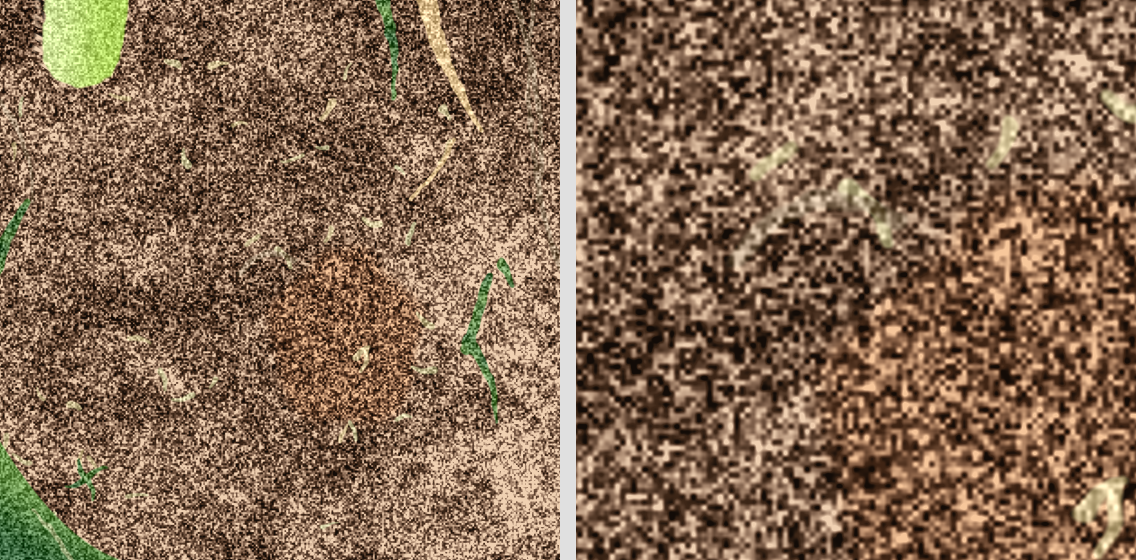
Left, the full canvas; right, a detail of the centre.
This texture is drawn by a three.js fragment shader. Its source:

```glsl
// Grainy brown garden soil with a smooth clod, leaves, grass and scattered chaff.
// Layered noise goes through a colour ramp; tapered curves form the plants,
// and one fine grain roughens everything.
varying vec2 vUv;

const vec3 DARK_SOIL = vec3(0.24, 0.15, 0.09);
const vec3 BROWN = vec3(0.47, 0.35, 0.27);
const vec3 TAN = vec3(0.68, 0.55, 0.45);
const vec3 PALE = vec3(0.94, 0.82, 0.7);
const vec3 LIME = vec3(0.68, 0.83, 0.36);
const vec3 LEAF_PALE = vec3(0.84, 0.92, 0.62);
const vec3 GREEN = vec3(0.42, 0.59, 0.3);
const vec3 DEEP_GREEN = vec3(0.2, 0.38, 0.22);
const vec3 STRAW = vec3(0.87, 0.75, 0.56);
const vec3 CHAFF = vec3(0.76, 0.75, 0.58);
const vec3 ROOT = vec3(0.62, 0.54, 0.44);

float hash(vec2 p) {
  vec3 q = fract(p.xyx * 0.1031);
  q += dot(q, q.yzx + 33.33);
  return fract((q.x + q.y) * q.z);
}

float noise(vec2 p) {
  vec2 i = floor(p), f = fract(p);
  f = f * f * (3.0 - 2.0 * f);
  return mix(mix(hash(i), hash(i + vec2(1, 0)), f.x),
             mix(hash(i + vec2(0, 1)), hash(i + vec2(1, 1)), f.x), f.y);
}

// Layered noise centred on zero.
float fbm(vec2 p) {
  float sum = 0.0, amp = 0.48;
  for (int i = 0; i < 5; i++) {
    sum += amp * (noise(p) - 0.5);
    p = mat2(1.6, 1.2, -1.2, 1.6) * p + 7.3;
    amp *= 0.55;
  }
  return sum;
}

float cover(float d, float soft) { return 1.0 - smoothstep(-soft, soft, d); }

float spot(vec2 p, float x, float y, float rx, float ry) {
  return 1.0 - smoothstep(0.2, 1.0, length((p - vec2(x, y)) / vec2(rx, ry)));
}

// Distance to a segment whose half width runs from w0 to w1.
float taper(vec2 p, vec2 a, vec2 b, float w0, float w1) {
  vec2 ab = b - a;
  float t = clamp(dot(p - a, ab) / dot(ab, ab), 0.0, 1.0);
  return length(p - a - ab * t) - mix(w0, w1, t);
}

// Mask of a tapered curve from a to b, bowed sideways by bend.
float blade(vec2 p, vec2 a, vec2 b, float bend, float w0, float w1) {
  vec2 side = vec2(a.y - b.y, b.x - a.x) * bend, last = a;
  float d = 1.0, w = w0;
  for (int i = 1; i <= 6; i++) {
    float t = float(i) / 6.0, wNext = mix(w0, w1, t);
    vec2 next = mix(a, b, t) + side * 4.0 * t * (1.0 - t);
    d = min(d, taper(p, last, next, w, wNext));
    last = next;
    w = wNext;
  }
  return cover(d, 0.0018);
}

vec3 soilRamp(float t) {
  vec3 c = mix(DARK_SOIL * 0.3, DARK_SOIL, smoothstep(-0.1, 0.16, t));
  c = mix(c, BROWN, clamp((t - 0.16) / 0.24, 0.0, 1.0));
  c = mix(c, TAN, clamp((t - 0.4) / 0.2, 0.0, 1.0));
  return mix(c, PALE, clamp((t - 0.6) / 0.25, 0.0, 1.0));
}

vec3 soil(vec2 p, float grain) {
  float sun = smoothstep(0.66, 0.95, p.x + 0.25 * fbm(p * 9.0)) * cover(p.y - 0.61, 0.11);
  float shade = spot(p, 0.46, 0.42, 0.12, 0.26) + spot(p, 0.34, 0.67, 0.13, 0.12)
              + spot(p, 0.9, 0.88, 0.11, 0.18) + spot(p, 0.03, 0.97, 0.09, 0.09);
  float glow = spot(p, 0.06, 0.8, 0.17, 0.16) + spot(p, 0.5, 0.98, 0.2, 0.08);
  float tone = 0.42 + 0.55 * fbm(p * 11.0) + 0.5 * fbm(p * 38.0) * (0.6 + sun);
  tone += 0.19 * sun + 0.12 * glow - 0.13 * shade;
  // Five-sided clod with an even surface.
  vec2 q = (p - vec2(0.618, 0.395)) / vec2(0.93, 1.1);
  float rim = length(q) - 0.143 - 0.009 * cos(5.0 * atan(q.x, q.y)) - 0.03 * fbm(p * 18.0);
  float clod = cover(rim, 0.012);
  tone = mix(tone, 0.43 + 0.2 * fbm(p * 20.0), clod * 0.9);
  return soilRamp(tone + grain) * mix(vec3(1), vec3(1.03, 0.95, 0.87), clod);
}

// Small husks at random places and angles, fewer in the lower right.
vec3 scatterChaff(vec3 c, vec2 p, float grain) {
  for (int i = 0; i < 40; i++) {
    vec2 k = vec2(float(i) * 3.7, 1.0);
    vec2 at = vec2(hash(k), 0.06 + 0.88 * hash(k + 2.0));
    at.x *= 0.68 + 0.25 * at.y;
    float angle = 6.283 * hash(k + 4.0), wide = mix(0.003, 0.007, hash(k + 6.0));
    vec2 arm = vec2(cos(angle), sin(angle)) * mix(0.01, 0.021, hash(k + 8.0));
    vec3 tint = mix(CHAFF, STRAW, hash(k + 10.0) * 0.7) + grain * 0.5;
    c = mix(c, tint, 0.92 * blade(p, at - arm, at + arm, 0.08, wide, wide * 0.5));
  }
  return c;
}

void main() {
  vec2 p = vUv, w = p + 0.006 * (vec2(noise(p * 65.0), noise(p * 65.0 + 40.0)) - 0.5);
  float grain = 0.95 * (noise(p * 310.0) - 0.5) + 0.38 * (noise(p * 170.0 + 31.0) - 0.5);
  vec3 c = scatterChaff(soil(p, grain), w, grain);

  // Dry roots, a curled larva and straw.
  float root = blade(w, vec2(0.91, 1.02), vec2(0.962, 0.64), 0.06, 0.005, 0.004);
  root = max(root, blade(w, vec2(0.955, 1.02), vec2(1.0, 0.52), -0.06, 0.003, 0.005));
  root = max(root, blade(w, vec2(0.0, 0.82), vec2(0.06, 0.64), 0.08, 0.005, 0.003));
  root = max(root, blade(w, vec2(0.43, 0.51), vec2(0.525, 0.535), 0.25, 0.005, 0.005));
  c = mix(c, ROOT + grain * 0.7, root * 0.75);
  float straw = blade(w, vec2(0.757, 1.02), vec2(0.86, 0.768), -0.05, 0.018, 0.004);
  straw = max(straw, blade(w, vec2(0.81, 0.75), vec2(0.735, 0.645), 0.05, 0.004, 0.004));
  c = mix(c, STRAW + grain * 0.5, straw);

  // Grass blades, sprouts and a small star-shaped sprig.
  float grass = blade(w, vec2(0.675, 1.02), vec2(0.703, 0.825), 0.06, 0.013, 0.003);
  grass = max(grass, blade(w, vec2(0.872, 0.505), vec2(0.835, 0.38), 0.0, 0.006, 0.012));
  grass = max(grass, blade(w, vec2(0.835, 0.39), vec2(0.885, 0.245), 0.1, 0.012, 0.002));
  grass = max(grass, blade(w, vec2(0.895, 0.53), vec2(0.914, 0.49), 0.0, 0.008, 0.004));
  grass = max(grass, blade(w, vec2(0.05, 0.64), vec2(-0.01, 0.51), -0.05, 0.006, 0.013));
  for (float a = 0.5; a < 6.0; a += 1.5) {
    vec2 hub = vec2(0.155, 0.145);
    grass = max(grass, blade(w, hub, hub + 0.04 * vec2(cos(a), sin(a)), 0.1, 0.007, 0.002));
  }
  c = mix(c, mix(DEEP_GREEN, GREEN, noise(p * 45.0)) + grain * 0.6, grass * 0.92);

  // Broad corner leaf with a pale rib.
  float corner = cover(p.x + p.y - 0.212 + 3.0 * p.x * max(0.21 - p.x, 0.0), 0.003);
  vec3 leaf = mix(DEEP_GREEN, GREEN, smoothstep(0.02, 0.17, p.x * 0.6 + p.y));
  leaf = mix(leaf, CHAFF, 0.6 * blade(w, vec2(0.06, 0.09), vec2(0.135, -0.01), 0.02, 0.003, 0.005));
  c = mix(c, leaf + grain * 0.5, corner);

  // Sunlit top leaf with pale hairs on its left edge.
  float lobe = taper(w, vec2(0.16, 1.03), vec2(0.146, 0.912), 0.077, 0.069);
  float hairs = smoothstep(0.4, 0.75, noise(vec2(p.x * 35.0, p.y * 170.0 + p.x * 90.0)));
  c = mix(c, PALE, hairs * cover(lobe - 0.016, 0.006) * cover(p.x - 0.11, 0.02));
  vec3 lit = mix(LEAF_PALE, LIME, smoothstep(0.08, 0.2, p.x));
  c = mix(c, lit + grain * 0.4, cover(lobe, 0.003));
  gl_FragColor = vec4(clamp(c, 0.0, 1.0), 1.0);
}
```
